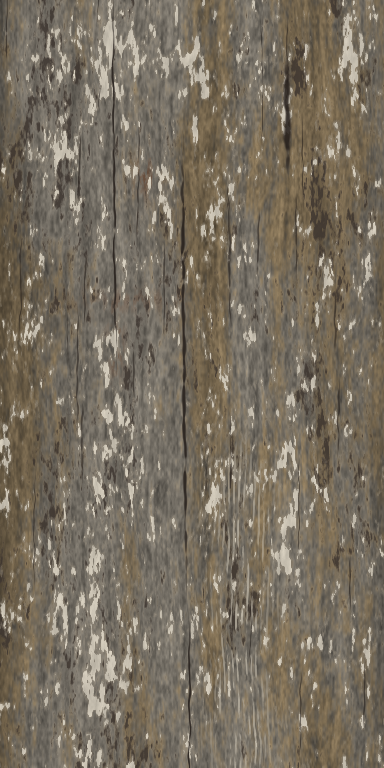
Give the GLSL for this texture, as a Shadertoy shader.

```glsl
float hash(vec2 p) {
    vec3 q = fract(vec3(p.xyx) * 0.1031);
    q += dot(q, q.yzx + 33.33);
    return fract((q.x + q.y) * q.z);
}

float noise(vec2 p) {
    vec2 i = floor(p), f = fract(p);
    f = f * f * (3.0 - 2.0 * f);
    vec2 e = vec2(0, 1);
    return mix(mix(hash(i), hash(i + e.yx), f.x),
               mix(hash(i + e.xy), hash(i + e.yy), f.x), f.y);
}

float fbm(vec2 p) {
    float sum = 0.0, amp = 0.5;
    for (int i = 0; i < 5; i++) {
        sum += amp * noise(p);
        p = p * 2.03 + 17.3;
        amp *= 0.5;
    }
    return sum;
}

// Distance to the nearest scattered cell point
float cellular(vec2 p) {
    vec2 id = floor(p);
    float nearest = 2.0;
    for (int y = -1; y <= 1; y++)
        for (int x = -1; x <= 1; x++) {
            vec2 c = id + vec2(x, y);
            nearest = min(nearest, distance(p, c + vec2(hash(c), hash(c + 71.7))));
        }
    return nearest;
}

float column(float x, float centre, float width) {
    float d = (x - centre) / width;
    return exp(-d * d);
}

float patchAt(vec2 p, vec2 centre, vec2 radius) {
    vec2 d = (p - centre) / radius;
    return exp(-dot(d, d));
}

// Thin vertical split with tapered ends and gaps
float crack(vec2 p, float x, float y0, float y1, float width) {
    float fade = 0.25 * (y1 - y0);
    float taper = smoothstep(y0, y0 + fade, p.y) * (1.0 - smoothstep(y1 - fade, y1, p.y));
    float bend = 0.004 * sin(p.y * 3.0 + x * 40.0) + 0.006 * (noise(vec2(x * 90.0, p.y * 30.0)) - 0.5);
    float gaps = noise(vec2(p.y * 45.0, x * 50.0));
    float w = width * taper * (0.3 + 1.2 * gaps);
    return taper * smoothstep(0.0, 0.45, gaps + 0.1)
        * (1.0 - smoothstep(0.3 * w, w + 0.7 / iResolution.x, abs(p.x - x - bend)));
}

void mainImage(out vec4 fragColor, in vec2 fragCoord) {
    vec2 p = fragCoord / iResolution.x;
    vec2 q = p;
    q.x += 0.005 * sin(p.y * 6.0 + p.x * 9.0) + 0.002 * sin(p.y * 17.0 + p.x * 23.0);

    // Grey and brown weathered wood
    float broad = fbm(q * vec2(6, 1.8) + 3.0);
    float fine = fbm(q * vec2(95, 30) + 9.0);
    float streak = fbm(q * vec2(75, 3) + 31.0);
    float speck = noise(q * vec2(220, 90)) - 0.5;
    float brown = fbm(q * vec2(9, 2) + 50.0) + 0.5 * (fine - 0.48) + 0.3 * (streak - 0.48)
        + 0.13 * column(q.x, 0.53, 0.06) + 0.18 * column(q.x, 0.84, 0.12)
        + 0.1 * column(q.x, 0.0, 0.08) - 0.1 * column(q.x, 0.27, 0.16)
        - 0.08 * column(q.x, 0.64, 0.05);
    vec3 col = mix(vec3(0.47, 0.448, 0.41), vec3(0.45, 0.39, 0.295), smoothstep(0.36, 0.72, brown));
    col *= 1.0 + 0.5 * (streak - 0.48) + 0.6 * (fine - 0.48) + 0.15 * (broad - 0.48) + 0.24 * speck;
    col *= 1.0 - 0.22 * exp(-p.x / 0.05) - 0.15 * exp((p.x - 1.0) / 0.05);

    // Rust blushes
    float rust = patchAt(p, vec2(0.3, 1.1), vec2(0.02, 0.08)) + patchAt(p, vec2(0.38, 1.54), vec2(0.03, 0.05))
        + 0.5 * patchAt(p, vec2(0.36, 1.22), vec2(0.14, 0.03));
    col = mix(col, vec3(0.36, 0.23, 0.15), 0.7 * rust * smoothstep(0.4, 0.62, fine));

    // Dark rotten stains, frayed by the grain
    float rot = 0.75 * (fbm(q * vec2(18, 5) + 80.0) - 0.48) + 0.7 * (fine - 0.48)
        + 0.3 * (broad - 0.48) + 0.2 * speck
        + 0.12 * patchAt(p, vec2(0.16, 1.6), vec2(0.05, 0.3))
        + 0.2 * patchAt(p, vec2(0.2, 0.95), vec2(0.05, 0.07))
        + 0.2 * patchAt(p, vec2(0.39, 1.08), vec2(0.025, 0.06))
        + 0.14 * patchAt(p, vec2(0.71, 0.85), vec2(0.03, 0.18))
        + 0.3 * patchAt(p, vec2(0.74, 0.45), vec2(0.03, 0.04))
        + 0.16 * patchAt(p, vec2(0.34, 0.4), vec2(0.025, 0.13));
    col = mix(col, vec3(0.225, 0.195, 0.175), 0.85 * smoothstep(0.16, 0.35, rot));

    // Flaking paint with worn halos
    float cover = patchAt(p, vec2(0.28, 0.9), vec2(0.08, 0.35)) + patchAt(p, vec2(0.25, 0.28), vec2(0.09, 0.24))
        + patchAt(p, vec2(0.18, 1.64), vec2(0.06, 0.15)) + patchAt(p, vec2(0.29, 1.87), vec2(0.07, 0.2))
        + patchAt(p, vec2(0.79, 0.8), vec2(0.07, 0.25)) + patchAt(p, vec2(0.55, 1.8), vec2(0.07, 0.18))
        + patchAt(p, vec2(0.91, 1.9), vec2(0.03, 0.12)) + 0.7 * patchAt(p, vec2(0.55, 0.9), vec2(0.06, 0.35))
        + 0.6 * patchAt(p, vec2(0.54, 0.1), vec2(0.06, 0.25));
    float flake = fbm(q * vec2(72, 25) + 120.0) - 0.2 * (cellular(q * vec2(105, 42)) - 0.45)
        + 0.17 * min(cover, 1.1) + 0.5 * (fbm(q * vec2(20, 7) + 140.0) - 0.48) + 0.06 * speck;
    col = mix(col, vec3(0.59, 0.55, 0.485), 0.5 * smoothstep(0.58, 0.73, flake));
    vec3 paint = vec3(0.79, 0.76, 0.7) * (0.85 + 0.3 * fine);
    col = mix(col, paint, smoothstep(0.72, 0.79, flake));

    // Paint caught on raised grain ridges
    float ridge = sin(q.x * 500.0 + 5.0 * noise(q * vec2(7, 4)) + 2.5 * noise(q * vec2(25, 16)));
    float ridgeArea = column(q.x, 0.63, 0.08) * (1.0 - smoothstep(0.6, 1.0, p.y));
    float broken = smoothstep(0.4, 0.6, fbm(q * vec2(60, 18) + 160.0));
    col = mix(col, vec3(0.73, 0.7, 0.64), 0.8 * ridgeArea * broken * smoothstep(0.0, 0.7, ridge));

    // Long splits and scattered short checks
    float split = max(crack(p, 0.48, 0.35, 1.75, 0.004), crack(p, 0.3, 0.95, 2.1, 0.002));
    split = max(split, crack(p, 0.75, 1.52, 1.88, 0.01));
    split = max(split, crack(p, 0.49, -0.3, 0.45, 0.002));
    for (int i = 0; i < 30; i++) {
        float k = float(i) + 1.0;
        float y = 2.1 * hash(vec2(k, 7.0)) - 0.1;
        float len = 0.08 + 0.35 * hash(vec2(k, 19.0));
        split = max(split, 0.65 * crack(p, hash(vec2(k, 3.0)), y, y + len, 0.002 * hash(vec2(k, 41.0))));
    }
    col = mix(col, vec3(0.15, 0.125, 0.11), 0.88 * split);

    fragColor = vec4(clamp(col, 0.0, 1.0), 1.0);
}
```
